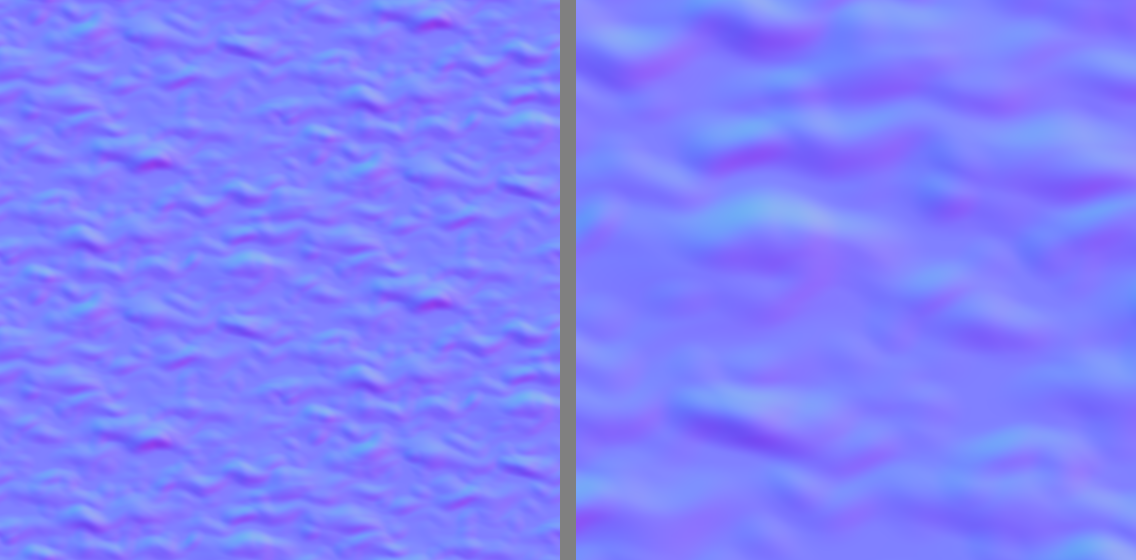
Left, the full canvas; right, a detail of the centre.
Write a WebGL 1 fragment shader that draws this texture map.

```glsl
precision highp float;
// Tangent-space normal map of wind-blown water ripples.
// Four layers of jittered cells each hold one soft, elongated crest; their
// analytic slopes are summed on a staggered wrapping lattice and normalised.

uniform vec2 u_resolution;

const float TAU = 6.2831853;

// Cells per canvas: columns must be even, rows divisible by four.
const vec2 BROAD_GRID = vec2(4.0, 8.0);
const vec2 SWELL_GRID = vec2(8.0, 16.0);
const vec2 RIPPLE_GRID = vec2(12.0, 24.0);
const vec2 GRAIN_GRID = vec2(24.0, 32.0);

// Half length and half thickness of a crest, in canvas units.
const vec2 BROAD_SIZE = vec2(0.170, 0.060);
const vec2 SWELL_SIZE = vec2(0.096, 0.033);
const vec2 RIPPLE_SIZE = vec2(0.060, 0.022);
const vec2 GRAIN_SIZE = vec2(0.030, 0.021);

const float BROAD_STEEPNESS = 0.34;
const float SWELL_STEEPNESS = 0.92;
const float RIPPLE_STEEPNESS = 0.62;
const float GRAIN_STEEPNESS = 0.36;

const float MAX_TILT = 0.26;
const float TILT_BIAS = -0.05;

// Waviness of the crests; frequencies respect the staggered lattice.
const vec2 WAVE_A = vec2(10.0, 4.0);
const vec2 WAVE_B = vec2(13.0, -6.0);
const float WAVE_A_HEIGHT = 0.0030;
const float WAVE_B_HEIGHT = 0.0018;

vec3 hash3(vec2 cell, float seed) {
  vec3 p = fract((cell.xyx + seed) * vec3(0.1031, 0.1030, 0.0973));
  p += dot(p, p.yxz + 33.33);
  return fract((p.xxy + p.yzz) * p.zyx);
}

// Each half-canvas step sideways also moves the pattern up a quarter.
vec2 wrapCell(vec2 cell, vec2 grid) {
  float halfColumns = grid.x * 0.5;
  float turns = floor((cell.x + 0.5) / halfColumns);
  float row = cell.y - turns * grid.y * 0.25;
  float halfRows = grid.y * 0.5;
  return vec2(cell.x - turns * halfColumns,
              row - halfRows * floor((row + 0.5) / halfRows));
}

// Slope of the height field (1 - r^2)^3 around one tilted crest.
vec2 crestSlope(vec2 offset, vec2 size, float tilt) {
  float c = cos(tilt);
  float s = sin(tilt);
  vec2 local = vec2(c * offset.x + s * offset.y, c * offset.y - s * offset.x);
  vec2 scaled = local / size;
  float falloff = max(0.0, 1.0 - dot(scaled, scaled));
  vec2 slope = -falloff * falloff * scaled * size.y / size;
  return vec2(c * slope.x - s * slope.y, s * slope.x + c * slope.y);
}

// Sum of the crests in the surrounding cells.
vec2 layerSlope(vec2 uv, vec2 grid, vec2 size, float seed) {
  vec2 home = floor(uv * grid);
  vec2 total = vec2(0.0);
  for (int y = -1; y <= 1; y++) {
    for (int x = -1; x <= 1; x++) {
      vec2 cell = home + vec2(float(x), float(y));
      vec2 id = wrapCell(cell, grid);
      vec3 place = hash3(id, seed);
      vec3 shape = hash3(id, seed + 57.0);
      vec2 offset = uv - (cell + place.xy) / grid;
      float tilt = MAX_TILT * (2.0 * place.z - 1.0) + TILT_BIAS;
      vec2 crest = size * vec2(mix(0.7, 1.0, shape.x), mix(0.8, 1.0, shape.y));
      total += mix(0.3, 1.25, shape.z) * crestSlope(offset, crest, tilt);
    }
  }
  return total;
}

void main() {
  vec2 uv = gl_FragCoord.xy / u_resolution;

  // Bend the crests and keep the bend's own sideways slope.
  float phaseA = TAU * dot(WAVE_A, uv);
  float phaseB = TAU * dot(WAVE_B, uv) + 1.7;
  float bend = WAVE_A_HEIGHT * sin(phaseA) + WAVE_B_HEIGHT * sin(phaseB);
  float bendSlope = TAU * (WAVE_A_HEIGHT * WAVE_A.x * cos(phaseA)
                         + WAVE_B_HEIGHT * WAVE_B.x * cos(phaseB));
  vec2 bent = uv + vec2(0.0, bend);

  vec2 slope = BROAD_STEEPNESS * layerSlope(bent, BROAD_GRID, BROAD_SIZE, 7.0)
             + SWELL_STEEPNESS * layerSlope(bent, SWELL_GRID, SWELL_SIZE, 3.0)
             + RIPPLE_STEEPNESS * layerSlope(bent, RIPPLE_GRID, RIPPLE_SIZE, 19.0)
             + GRAIN_STEEPNESS * layerSlope(bent, GRAIN_GRID, GRAIN_SIZE, 41.0);
  slope.x += slope.y * bendSlope;

  // Encode the unit normal as colour.
  vec3 normal = normalize(vec3(-slope, 1.0));
  gl_FragColor = vec4(normal * 0.5 + 0.5, 1.0);
}
```
